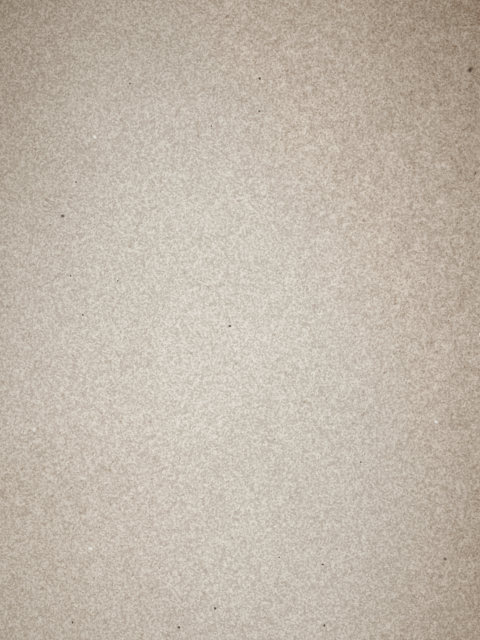
A WebGL 2 fragment shader for this texture:

```glsl
#version 300 es
precision highp float;
// Weathered beige paper: fine grain, brown pitting, sparse specks and a soft vignette.

uniform vec2 u_resolution;
out vec4 fragColor;

const vec3 SHADE_TONE = vec3(0.64, 0.59, 0.53);
const vec3 LIGHT_TONE = vec3(0.84, 0.815, 0.775);
const vec3 SPECK_TONE = vec3(0.24, 0.19, 0.15);
const vec3 FLECK_TONE = vec3(0.91, 0.91, 0.89);
const vec3 STAIN_TINT = vec3(0.008, -0.003, -0.008);

float hash(vec2 p) {
    vec3 q = fract(vec3(p.xyx) * 0.1031);
    q += dot(q, q.yzx + 33.33);
    return fract((q.x + q.y) * q.z);
}

float valueNoise(vec2 p) {
    vec2 cell = floor(p);
    vec2 f = fract(p);
    f = f * f * (3.0 - 2.0 * f);
    float low = mix(hash(cell), hash(cell + vec2(1, 0)), f.x);
    float high = mix(hash(cell + vec2(0, 1)), hash(cell + vec2(1, 1)), f.x);
    return mix(low, high, f.y);
}

mat2 rotation(float angle) {
    float c = cos(angle), s = sin(angle);
    return mat2(c, s, -s, c);
}

// Noise around zero on a turned grid, so that the octaves do not line up.
float grain(vec2 p, float frequency, float angle) {
    return valueNoise(rotation(angle) * p * frequency + 400.0) - 0.5;
}

// Broad soft clouds around zero.
float clouds(vec2 p, float frequency) {
    float sum = 0.0;
    float weight = 0.5;
    for (int i = 0; i < 3; i++) {
        sum += weight * grain(p, frequency, 0.6 + float(i));
        frequency *= 2.1;
        weight *= 0.5;
    }
    return sum;
}

// Coverage of scattered round spots; share is the part of the cells that hold one.
float spots(vec2 p, float frequency, float share, float radius, float softness, float seed) {
    vec2 q = p * frequency;
    vec2 cell = floor(q) + seed;
    vec2 center = 0.25 + 0.5 * vec2(hash(cell + 17.3), hash(cell + 41.9));
    float size = radius * mix(0.6, 1.3, hash(cell + 73.1));
    vec2 offset = rotation(6.28 * hash(cell + 5.7)) * (fract(q) - center) / frequency;
    float d = length(offset * vec2(1.0, 1.3));
    float disc = 1.0 - smoothstep(size - softness, size + softness, d);
    return disc * step(hash(cell), share);
}

// Brightness falling away from a point a little below the middle.
float vignette(vec2 uv) {
    vec2 d = (uv - vec2(0.45, 0.42)) * vec2(1.0, 0.95);
    return 0.841 - 0.46 * dot(d, d);
}

// Where the surface is coarse and stained: the upper right, and a patch lower left.
float roughness(vec2 uv, float cloud) {
    float upperRight = smoothstep(0.65, 1.05, uv.x * 0.85 + uv.y * 0.5 + cloud * 0.7);
    float lowerLeft = 1.0 - smoothstep(0.05, 0.32, length(uv - vec2(0.16, 0.2)) + cloud * 0.3);
    return max(upperRight, 0.5 * lowerLeft);
}

void main() {
    vec2 uv = gl_FragCoord.xy / u_resolution;
    vec2 p = gl_FragCoord.xy / u_resolution.y;
    float pixel = 1.0 / u_resolution.y;

    // Large tones
    float cloud = clouds(p, 4.0);
    float rough = roughness(uv, cloud);
    float tone = vignette(uv) + 0.07 * cloud - 0.010 * rough;

    // Paper grain, a little coarser where the surface is rough
    tone += 0.125 * grain(p, 430.0, 0.4) + 0.050 * grain(p, 270.0, 1.1);
    tone += mix(0.012, 0.050, rough) * grain(p, 140.0, 2.0);
    tone += 0.022 * rough * grain(p, 75.0, 2.7);

    // Faint brown pits
    float pits = spots(p, 66.0, 0.10 + 0.26 * rough, 0.0021, 0.0018, 11.0);
    pits = max(pits, spots(rotation(0.7) * p, 105.0, 0.10 + 0.2 * rough, 0.0015, 0.0014, 230.0));
    tone -= pits * mix(0.055, 0.070, rough);

    vec3 color = mix(SHADE_TONE, LIGHT_TONE, (tone - 0.64) / 0.20);
    color += STAIN_TINT * (rough + pits);

    // Sparse dark specks and pale flecks
    float specks = spots(p, 13.0, 0.10, 0.0016, max(pixel, 0.0010), 57.0);
    float dents = spots(p, 5.0, 0.10, 0.0030, 0.0026, 91.0);
    float flecks = spots(p, 11.0, 0.07, 0.0026, max(pixel, 0.0014), 143.0);
    color = mix(color, SPECK_TONE, 0.75 * max(specks, dents));
    color = mix(color, FLECK_TONE, 0.75 * flecks);

    fragColor = vec4(clamp(color, 0.0, 1.0), 1.0);
}
```
